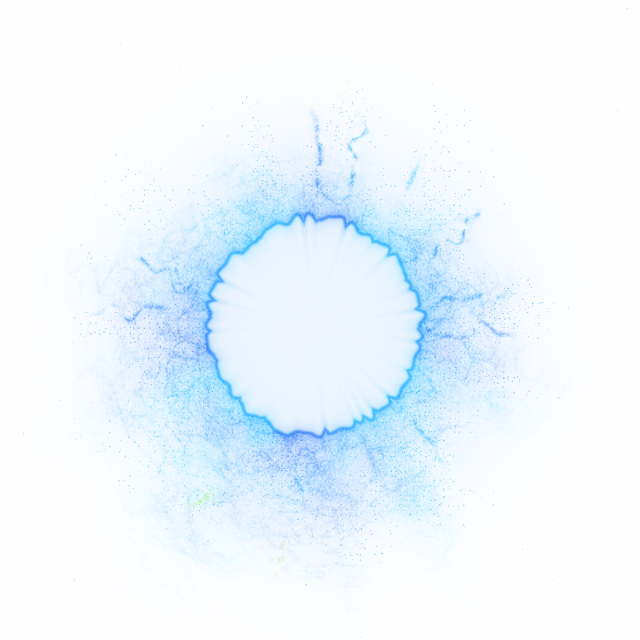
This background is drawn by a Shadertoy shader. Its source:

```glsl
const vec2 CENTER = vec2(0.491, 0.491);
const float TAU = 6.2831853;
const float RIM_RADIUS = 0.167;
const float RIM_WIDTH = 0.0026;
const float TOOTH_COUNT = 62.0;
const float TOOTH_DEPTH = 0.013;
const float MIST_REACH = 0.078;
const float FREE = 4096.0; // period for noise that need not wrap

// Inks are absorbed light, so white paper shows through thin parts.
const vec3 CYAN_INK = vec3(0.90, 0.20, 0.0);
const vec3 BLUE_INK = vec3(0.80, 0.46, 0.02);
const vec3 LIME_INK = vec3(0.30, 0.00, 0.55);
const vec3 ROSE_INK = vec3(0.00, 0.30, 0.28);
const vec3 HALO_INK = vec3(0.062, 0.036, 0.002);

// Plumes: angle in degrees, inner radius, outer radius, hue (see inkOf)
const int PLUME_COUNT = 12;
const vec4 PLUMES[PLUME_COUNT] = vec4[](
    vec4(77.0, 0.21, 0.35, 0.4), vec4(89.0, 0.20, 0.35, 0.7),
    vec4(56.0, 0.25, 0.32, 0.1), vec4(32.0, 0.19, 0.35, 0.5),
    vec4(9.0, 0.17, 0.33, 0.4), vec4(-1.5, 0.16, 0.33, 0.8),
    vec4(-45.0, 0.19, 0.31, 0.2), vec4(161.0, 0.19, 0.33, 0.5),
    vec4(176.0, 0.19, 0.36, 0.8), vec4(238.0, 0.29, 0.38, 2.0),
    vec4(261.0, 0.33, 0.41, 2.6), vec4(265.0, 0.20, 0.30, 0.3));

float hash(vec2 cell) {
    vec3 h = fract(vec3(cell.xyx) * 0.1031);
    h += dot(h, h.yzx + 33.33);
    return fract((h.x + h.y) * h.z);
}

// Value noise that wraps along x
float noise(vec2 x, float period) {
    vec2 i = floor(x), f = fract(x);
    f = f * f * (3.0 - 2.0 * f);
    float left = mod(i.x, period), right = mod(i.x + 1.0, period);
    return mix(mix(hash(vec2(left, i.y)), hash(vec2(right, i.y)), f.x),
               mix(hash(vec2(left, i.y + 1.0)), hash(vec2(right, i.y + 1.0)), f.x), f.y);
}

// Hue 0 cyan, 1 blue, 2 lime, 3 rose
vec3 inkOf(float hue) {
    vec3 ink = mix(CYAN_INK, BLUE_INK, clamp(hue, 0.0, 1.0));
    ink = mix(ink, LIME_INK, clamp(hue - 1.0, 0.0, 1.0));
    return mix(ink, ROSE_INK, clamp(hue - 2.0, 0.0, 1.0));
}

// Rim radius with cusps that point inward
float rimAt(float turn) {
    float tooth = abs(2.0 * noise(vec2(turn * TOOTH_COUNT, 3.0), TOOTH_COUNT) - 1.0);
    float sway = noise(vec2(turn * 14.0, 9.0), 14.0) - 0.5;
    return RIM_RADIUS + TOOTH_DEPTH * (tooth - 0.4) + 0.006 * sway;
}

// Thin wandering veins in wrapped polar space
float veins(float turn, float depth) {
    float sum = 0.0, period = 18.0, weight = 0.6;
    for (int i = 0; i < 3; i++) {
        vec2 q = vec2(turn * period, depth * period * 0.8 + float(i) * 17.0);
        vec2 warp = vec2(noise(q * vec2(2.0, 2.5) + 5.0, period * 2.0),
                         noise(q * 2.0 + 31.0, period * 2.0));
        float n = noise(q + 1.1 * (warp - 0.5), period);
        sum += weight * pow(1.0 - abs(2.0 * n - 1.0), 9.0);
        period *= 2.0;
        weight *= 0.8;
    }
    return sum;
}

// One round speck in some cells of a grid
float specks(vec2 p, float cells, float chance) {
    vec2 cell = floor(p * cells);
    vec2 spot = 0.25 + 0.5 * vec2(hash(cell + 11.0), hash(cell + 47.0));
    float size = length(fract(p * cells) - spot);
    return step(hash(cell + 83.0), chance) * (1.0 - smoothstep(0.05, 0.25, size));
}

void mainImage(out vec4 fragColor, in vec2 fragCoord) {
    vec2 p = (fragCoord - 0.5 * iResolution.xy) / min(iResolution.x, iResolution.y);
    p += 0.5 - CENTER;
    float r = length(p), angle = atan(p.y, p.x), turn = angle / TAU + 0.5;
    vec2 dir = p / max(r, 0.0001);

    // Signed distance to the toothed rim
    float e = 0.0008;
    float slope = (rimAt(turn + e) - rimAt(turn - e)) / (2.0 * e * TAU * RIM_RADIUS);
    float d = (r - rimAt(turn)) / sqrt(1.0 + slope * slope);
    float depth = max(r - RIM_RADIUS, 0.0);
    float outside = smoothstep(-0.001, 0.002, d);

    // Blue gathers on the four axes, cyan on the diagonals
    float patches = noise(p * 24.0 + 60.0, FREE);
    float axes = pow(0.5 + 0.5 * cos(4.0 * angle), 2.0);
    float hue = clamp(0.65 * axes + 0.9 * (patches - 0.4), 0.0, 1.0);
    float grain = noise(p * 400.0 + 900.0, FREE);

    // Wide halo and inner glow
    vec3 ink = HALO_INK * (1.0 - smoothstep(0.12, 0.47, r));
    ink += 0.06 * inkOf(hue) * exp(-abs(d) / 0.035);

    // Bright rim
    float rim = 0.85 * exp(-pow(d / RIM_WIDTH, 2.0)) + 0.32 * exp(-abs(d) / 0.007);
    ink += inkOf(hue * 0.8) * rim;

    // Grainy mist, deeper toward the lower left
    float reach = MIST_REACH * (1.0 + 0.4 * dot(dir, vec2(-0.35, -0.9)));
    reach *= 0.7 + 0.6 * noise(vec2(turn * 30.0, 21.0), 30.0);
    float mist = outside * exp(-pow(depth / reach, 1.5));
    ink += inkOf(hue) * mist * (0.12 + 0.26 * grain);

    // Veins
    float fade = outside * exp(-pow(depth / (reach * 1.35), 2.0));
    ink += inkOf(hue + 0.15) * veins(turn, depth) * fade * (0.2 + 0.6 * grain);

    // Ragged radial plumes
    for (int i = 0; i < PLUME_COUNT; i++) {
        vec4 plume = PLUMES[i];
        vec2 axis = vec2(cos(radians(plume.x)), sin(radians(plume.x)));
        float along = dot(p, axis), seed = float(i) * 7.0;
        float across = dot(p, vec2(-axis.y, axis.x));
        across += 0.026 * (noise(vec2(along * 38.0, seed), FREE) - 0.5);
        float body = exp(-pow(across / 0.0035, 2.0)) + 0.22 * exp(-abs(across) / 0.010);
        body *= smoothstep(plume.y, plume.y + 0.025, along);
        body *= 1.0 - smoothstep(plume.z - 0.06, plume.z, along);
        float gaps = smoothstep(0.15, 0.7, noise(p * 90.0 + seed, FREE));
        ink += inkOf(plume.w) * body * gaps * outside * (0.15 + 0.65 * grain);
    }

    // Scattered specks turn lime and rose far out
    float rays = smoothstep(0.3, 0.85, noise(vec2(turn * 44.0, r * 9.0), 44.0));
    float chance = rays * (1.0 - smoothstep(0.20, 0.43, r));
    float dust = specks(p + 2.0, 130.0, 0.5 * chance) + specks(p + 3.0, 210.0, 0.4 * chance);
    float farHue = hue + 2.2 * smoothstep(0.27, 0.43, r) * patches;
    ink += inkOf(farHue) * dust * outside * 0.4;

    fragColor = vec4(exp(-ink) * vec3(0.997, 0.998, 1.0), 1.0);
}
```
